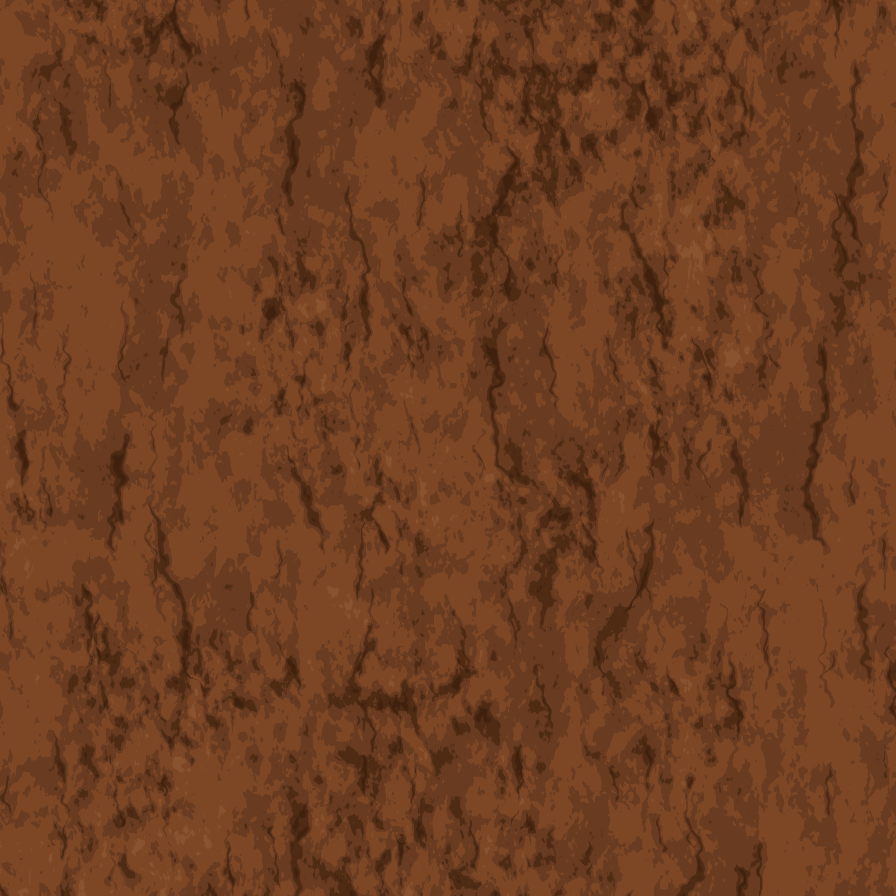
A Shadertoy shader for this texture:

```glsl
// Weathered brown tree bark with upright cracks and patches of pitting.

const vec3 BLACK_BROWN = vec3(0.25, 0.13, 0.055);
const vec3 DARK_BROWN  = vec3(0.31, 0.17, 0.08);
const vec3 MID_BROWN   = vec3(0.41, 0.23, 0.13);
const vec3 LIGHT_BROWN = vec3(0.49, 0.28, 0.15);
const vec3 PALE_BROWN  = vec3(0.54, 0.325, 0.185);

float hash(vec2 p) {
    vec3 q = fract(p.xyx * 0.1031);
    q += dot(q, q.yzx + 33.33);
    return fract((q.x + q.y) * q.z);
}

// Smooth value noise from -1 to 1.
float noise(vec2 p) {
    vec2 cell = floor(p);
    vec2 f = fract(p);
    f = f * f * (3.0 - 2.0 * f);
    float low = mix(hash(cell), hash(cell + vec2(1, 0)), f.x);
    float high = mix(hash(cell + vec2(0, 1)), hash(cell + vec2(1, 1)), f.x);
    return 2.0 * mix(low, high, f.y) - 1.0;
}

float fbm(vec2 p, int octaves, float gain) {
    float sum = 0.0;
    float weight = 0.5;
    for (int i = 0; i < octaves; i++) {
        sum += weight * noise(p);
        p = mat2(0.96, 0.28, -0.28, 0.96) * p * 2.03 + 17.3;
        weight *= gain;
    }
    return sum;
}

// Depth of one wandering, tapered crack; d is the offset from its middle.
float crack(vec2 d, float halfLength, float lean, float size, float seed) {
    float along = d.y / halfLength;
    float taper = max(0.0, 1.0 - along * along);
    float wander = size * (0.014 * noise(vec2(d.y * 17.0 / size, seed))
                         + 0.006 * noise(vec2(d.y * 55.0 / size, seed + 9.0)));
    float side = d.x + lean * d.y - wander;
    float width = size * 0.009 * sqrt(taper)
                * (0.7 + 0.6 * noise(vec2(d.y * 38.0 / size, seed + 5.0)));
    float core = 1.0 - smoothstep(0.0, width + 0.001, abs(side));
    float shadow = exp(-abs(side) / (size * (side < 0.0 ? 0.014 : 0.005)));
    return smoothstep(0.0, 0.4, taper) * (0.42 * core + 0.22 * shadow);
}

// Deepest crack among those scattered over the neighbouring cells.
float crackField(vec2 p, vec2 grid, float size) {
    vec2 home = floor(p * grid);
    float depth = 0.0;
    for (int y = -1; y <= 1; y++) {
        for (int x = -1; x <= 1; x++) {
            vec2 id = home + vec2(x, y);
            float seed = 90.0 * hash(id + 41.0);
            vec2 jitter = vec2(hash(id + 3.0), hash(id + 71.0)) - 0.5;
            vec2 middle = (id + 0.5 + 0.75 * jitter) / grid;
            float halfLength = size * mix(0.045, 0.13, hash(id + 23.0));
            float lean = mix(-0.1, 0.3, hash(id + 57.0));
            float strength = smoothstep(0.1, 0.6, hash(id + 13.0));
            depth = max(depth, strength * crack(p - middle, halfLength, lean, size, seed));
        }
    }
    return depth;
}

// Short slanted hollows.
float pits(vec2 p) {
    vec2 q = p + 0.006 * vec2(noise(p * 60.0), noise(p * 60.0 + 31.0));
    q.x += 0.35 * q.y;
    return smoothstep(0.2, 0.8, noise(q * vec2(92.0, 52.0) + 11.0));
}

float barkTone(vec2 p) {
    vec2 warp = 0.012 * vec2(fbm(p * 20.0, 3, 0.5), fbm(p * 20.0 + 53.0, 3, 0.5));
    float rough = smoothstep(-0.25, 0.3, fbm(p * vec2(6.5, 5.0) + 7.0, 3, 0.5));
    float plates = fbm((p + warp) * vec2(17.0, 6.5) + 29.0, 3, 0.5);
    float grain = fbm((p + warp) * vec2(64.0, 38.0), 4, 0.65);
    float speckle = noise(p * vec2(250.0, 200.0));
    float tone = 0.34 * plates + mix(0.36, 0.8, rough) * grain;
    tone += mix(0.05, 0.1, rough) * speckle;
    tone -= 0.36 * rough * pits(p);
    vec2 ragged = 0.004 * vec2(noise(p * 110.0), noise(p * 110.0 + 19.0));
    float cracks = crackField(p + ragged, vec2(8.0, 5.0), 1.0);
    float fissures = crackField(p + 0.7 * ragged + 5.37, vec2(15.0, 11.0), 0.45);
    return tone - max(cracks, 0.75 * fissures);
}

float step01(float edge, float value, float blur) {
    return smoothstep(edge - blur, edge + blur, value);
}

// Nearly flat colour bands with softened borders.
vec3 barkColor(float tone, float blur) {
    vec3 color = mix(BLACK_BROWN, DARK_BROWN, step01(-0.66, tone, blur + 0.06));
    color = mix(color, MID_BROWN, step01(-0.34, tone, blur + 0.02));
    color = mix(color, LIGHT_BROWN, step01(-0.03, tone, blur));
    return mix(color, PALE_BROWN, step01(0.42, tone, blur + 0.02));
}

void mainImage(out vec4 fragColor, in vec2 fragCoord) {
    vec2 p = fragCoord / iResolution.y;
    float tone = barkTone(p);
    float blur = clamp(0.6 * fwidth(tone), 0.015, 0.08);
    fragColor = vec4(barkColor(tone, blur), 1.0);
}
```
